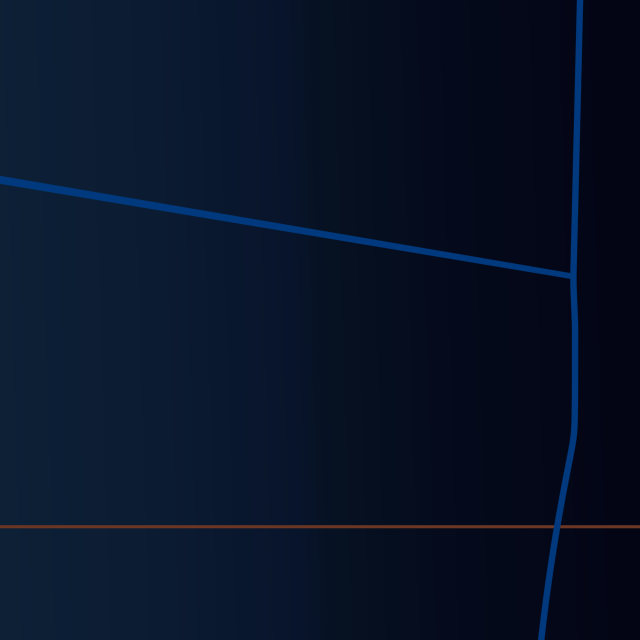
Give the GLSL for this background, as a WebGL 1 fragment shader.

```glsl
precision highp float;
// Dark navy gradient crossed by two blue strokes and a thin copper line.

#define STROKE_HALF 0.0050
#define COPPER_HALF 0.0024
#define COPPER_Y 0.177
#define JUNCTION vec2(0.896, 0.568)
#define BEND_Y 0.32
#define BEND_SOFTNESS 0.02
#define STROKE_BLUE vec3(0.0, 0.225, 0.49)
#define COPPER vec3(0.42, 0.215, 0.14)

uniform vec2 u_resolution;

// Antialiased coverage of a band around distance zero
float band(float dist, float halfWidth, float pixel) {
    return 1.0 - smoothstep(-0.75 * pixel, 0.75 * pixel, abs(dist) - halfWidth);
}

// Position between two gradient stops
float ramp(float start, float end, float x) {
    return clamp((x - start) / (end - start), 0.0, 1.0);
}

// Horizontal gradient, with a small drop in blue near the centre
vec3 backdrop(vec2 p) {
    float x = p.x + 0.03 * (p.y - 0.5);
    vec3 color = mix(vec3(0.051, 0.125, 0.212), vec3(0.043, 0.106, 0.196), ramp(0.0, 0.25, x));
    color = mix(color, vec3(0.031, 0.078, 0.167), ramp(0.25, 0.46, x));
    color = mix(color, vec3(0.025, 0.070, 0.137), ramp(0.46, 0.50, x));
    color = mix(color, vec3(0.018, 0.043, 0.110), ramp(0.50, 0.68, x));
    return mix(color, vec3(0.012, 0.016, 0.078), ramp(0.68, 1.0, x));
}

// Upright stroke: nearly straight above, curving left below the bend
float uprightX(float y) {
    float above = max(y - JUNCTION.y, 0.0);
    float settle = 0.0027 * (1.0 - smoothstep(0.479, JUNCTION.y, y));
    float d = BEND_Y - y;
    float below = 0.5 * (d + sqrt(d * d + BEND_SOFTNESS * BEND_SOFTNESS));
    return JUNCTION.x + 0.024 * above + settle - 0.22 * below + 0.17 * below * below;
}

float uprightDistance(vec2 p) {
    float x = uprightX(p.y);
    float slope = (uprightX(p.y + 0.002) - x) / 0.002;
    return (p.x - x) / sqrt(1.0 + slope * slope);
}

float segmentDistance(vec2 p, vec2 a, vec2 b) {
    vec2 ab = b - a;
    float t = clamp(dot(p - a, ab) / dot(ab, ab), 0.0, 1.0);
    return length(p - a - ab * t);
}

void main() {
    vec2 p = gl_FragCoord.xy / u_resolution;
    float pixel = 1.0 / min(u_resolution.x, u_resolution.y);
    vec3 color = backdrop(p);

    // Copper line lies beneath the strokes
    color = mix(color, COPPER, band(p.y - COPPER_Y, COPPER_HALF, pixel));

    // Slanted stroke tapers toward the junction
    float taper = mix(0.0062, 0.0045, p.x / JUNCTION.x);
    float slanted = band(segmentDistance(p, vec2(-0.02, 0.7224), JUNCTION), taper, pixel);
    float upright = band(uprightDistance(p), STROKE_HALF, pixel);
    color = mix(color, STROKE_BLUE, max(slanted, upright));

    gl_FragColor = vec4(color, 1.0);
}
```
